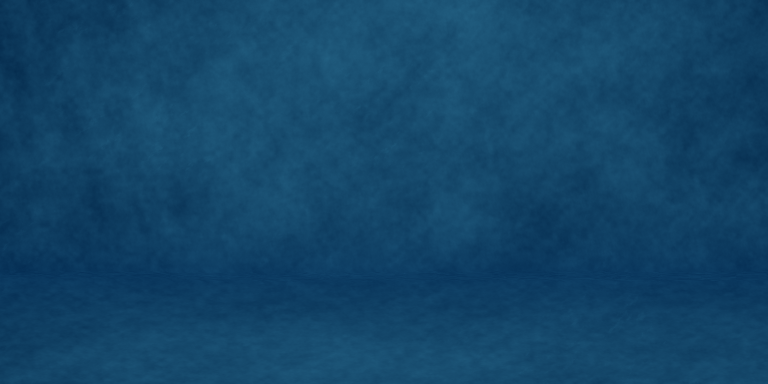
Write a Shadertoy shader that draws this background.

```glsl
// An empty studio backdrop: a blue plaster wall meeting a softly lit floor.
// Broad light pools set the tone; layered value noise adds clouds, slanted
// brush strokes, mottling, fine grain and scuffs, flattened on the floor.

#define DEEP_BLUE vec3(0.026, 0.184, 0.318)
#define PALE_BLUE vec3(0.138, 0.382, 0.515)
#define SEAM_TINT vec3(-0.010, -0.006, 0.012)
#define FLOOR_LINE 0.282
#define SEAM_SOFTNESS 0.014
#define CLOUD_AMOUNT 0.44
#define STROKE_AMOUNT 0.28
#define MOTTLE_AMOUNT 0.34
#define GRAIN_AMOUNT 0.30
#define SCUFF_AMOUNT 0.13

float hash(vec2 p) {
    return fract(sin(dot(p, vec2(127.1, 311.7))) * 43758.5453);
}

float valueNoise(vec2 p) {
    vec2 cell = floor(p);
    vec2 f = fract(p);
    f = f * f * (3.0 - 2.0 * f);
    float low = mix(hash(cell), hash(cell + vec2(1.0, 0.0)), f.x);
    float high = mix(hash(cell + vec2(0.0, 1.0)), hash(cell + 1.0), f.x);
    return mix(low, high, f.y);
}

// Layered noise, centred on zero
float fbm(vec2 p) {
    float sum = 0.0;
    float weight = 0.5;
    for (int i = 0; i < 5; i++) {
        sum += weight * (valueNoise(p) - 0.5);
        p = mat2(1.6, 1.2, -1.2, 1.6) * p + 7.3;
        weight *= 0.55;
    }
    return sum;
}

// Coordinates measured along and across a given direction
vec2 alongAngle(vec2 p, float angle) {
    float c = cos(angle);
    float s = sin(angle);
    return vec2(c * p.x + s * p.y, c * p.y - s * p.x);
}

// Soft elliptical pool of light
float pool(vec2 p, vec2 centre, vec2 radius) {
    vec2 d = (p - centre) / radius;
    return exp(-dot(d, d));
}

float wallTone(vec2 p, vec2 uv) {
    // Light fades towards the sides and the seam
    float tone = 0.24 + 0.38 * pool(uv, vec2(0.53, 0.86), vec2(0.40, 0.52));
    tone += 0.13 * pool(uv, vec2(0.61, 0.93), vec2(0.10, 0.20));
    tone += 0.14 * pool(uv, vec2(0.84, 0.60), vec2(0.13, 0.30));
    tone += 0.15 * pool(uv, vec2(0.22, 0.58), vec2(0.14, 0.28));
    tone += 0.08 * pool(uv, vec2(0.60, 0.45), vec2(0.12, 0.12));
    tone -= 0.12 * pool(uv, vec2(0.74, 0.42), vec2(0.07, 0.12));
    tone -= 0.12 * pool(uv, vec2(0.02, 0.92), vec2(0.14, 0.25));
    tone -= 0.15 * pool(uv, vec2(1.00, 0.90), vec2(0.09, 0.45));
    tone -= 0.10 * exp(-(uv.y - FLOOR_LINE) / 0.08);

    // Strokes lean right in the middle and fall steeply on the left
    float rising = fbm(alongAngle(p, 0.85) * vec2(4.0, 14.0));
    float falling = fbm(alongAngle(p, -1.25) * vec2(3.5, 20.0) + 31.0);
    float strokes = mix(falling, rising, smoothstep(0.18, 0.38, uv.x));
    float clouds = fbm(p * 4.5 + 0.4 * fbm(p * 7.0) + 12.0);
    float mottle = fbm(p * 17.0 + 1.5 * fbm(p * 9.0 + 40.0));
    float texture0 = CLOUD_AMOUNT * clouds + STROKE_AMOUNT * strokes + MOTTLE_AMOUNT * mottle;
    return tone + texture0 * mix(0.5, 1.0, smoothstep(FLOOR_LINE, 0.48, uv.y));
}

float floorTone(vec2 p, vec2 uv) {
    float nearness = clamp((FLOOR_LINE - uv.y) / FLOOR_LINE, 0.0, 1.0);
    float tone = 0.22 + 0.19 * smoothstep(0.0, 0.9, nearness);
    tone += 0.23 * pool(uv, vec2(0.48, 0.07), vec2(0.34, 0.15));
    tone -= 0.07 * pool(uv, vec2(0.00, 0.10), vec2(0.12, 0.20));

    // Patches stretch sideways with the flat view of the floor
    float patches = fbm(p * vec2(5.0, 16.0) + 53.0);
    float sweeps = fbm(alongAngle(p, 0.35) * vec2(8.0, 34.0) + 71.0);
    return tone + (0.36 * patches + 0.28 * sweeps) * mix(0.45, 1.0, nearness);
}

void mainImage(out vec4 fragColor, in vec2 fragCoord) {
    vec2 uv = fragCoord / iResolution.xy;
    vec2 p = fragCoord / iResolution.y;

    // Wall and floor meet in a soft, slightly uneven seam
    float seam = FLOOR_LINE + 0.012 * fbm(vec2(p.x * 6.0, 4.0));
    float isWall = smoothstep(seam - SEAM_SOFTNESS, seam + SEAM_SOFTNESS, uv.y);
    float tone = mix(floorTone(p, uv), wallTone(p, uv), isWall);

    // Fine grain, and sparse pale scuffs on the plaster
    vec2 stretch = mix(vec2(50.0, 95.0), vec2(65.0), isWall);
    tone += GRAIN_AMOUNT * fbm(p * stretch);
    float scuff = smoothstep(0.14, 0.38, fbm(alongAngle(p, 0.7) * vec2(28.0, 60.0)));
    tone += SCUFF_AMOUNT * scuff * smoothstep(-0.1, 0.15, fbm(p * 3.0 + 90.0));

    vec3 color = mix(DEEP_BLUE, PALE_BLUE, clamp(tone, -0.15, 1.1));
    color += SEAM_TINT * exp(-abs(uv.y - FLOOR_LINE) / 0.10);
    fragColor = vec4(color, 1.0);
}
```
